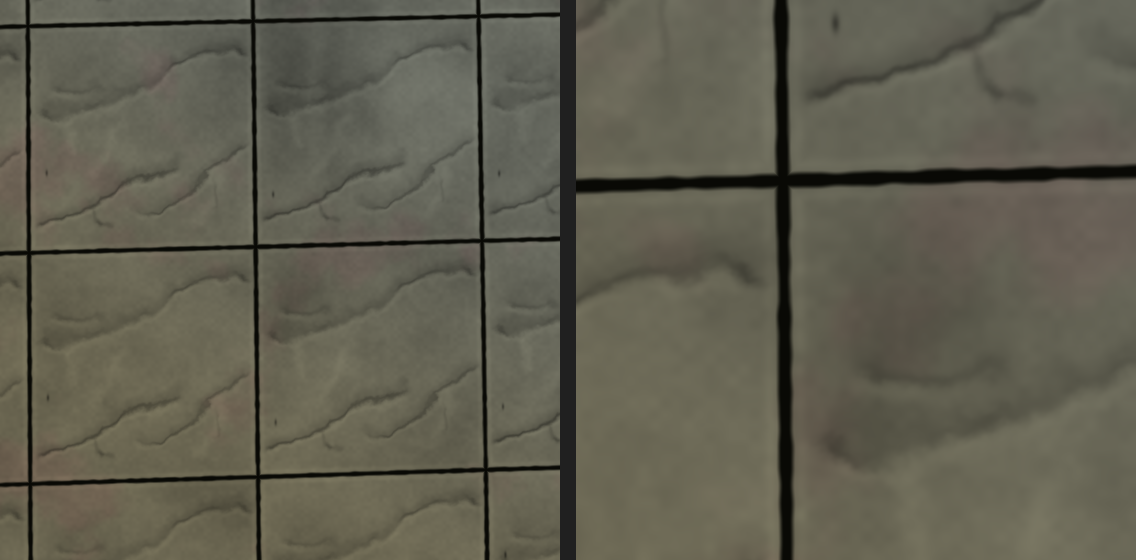
Left: the whole. Right: its middle third, enlarged.
A WebGL 1 fragment shader for this texture:

```glsl
precision highp float;
// Square olive-grey marble tiles with repeated veins, thin black grout and faint stains.

uniform vec2 u_resolution;

const vec3 STONE = vec3(0.395, 0.385, 0.325);
const vec3 GROUT = vec3(0.035, 0.037, 0.020);
const vec3 COOL_TINT = vec3(0.97, 1.02, 1.10);
const vec3 WARM_TINT = vec3(1.02, 1.00, 0.94);
const vec3 RUST_TINT = vec3(1.03, 0.95, 0.99);
const vec2 GRID_ORIGIN = vec2(0.0547, 0.134);   // first grout crossing
const vec2 GRID_PITCH = vec2(0.4077, 0.409);    // tile size on the canvas
const vec2 GRID_TILT = vec2(-0.0052, 0.031);    // lean of the first lines
const vec2 GRID_TAPER = vec2(-0.0054, -0.0045); // change of lean per line
const float GRID_BOW = 0.01;
const float GROUT_HALF = 0.0038;
const float GROUT_SOFT = 0.0016;
const float VEIN_DEPTH = 0.19;
const float CLOUD_DEPTH = 0.30;
const float GRAIN_DEPTH = 0.05;
const float STAIN_DEPTH = 0.15;

float hash(vec2 p) {
  return fract(sin(dot(p, vec2(127.1, 311.7))) * 43758.5453);
}

float noise(vec2 p) {
  vec2 i = floor(p), f = fract(p);
  f = f * f * (3.0 - 2.0 * f);
  return mix(mix(hash(i), hash(i + vec2(1.0, 0.0)), f.x),
             mix(hash(i + vec2(0.0, 1.0)), hash(i + vec2(1.0, 1.0)), f.x), f.y);
}

float fbm(vec2 p) {
  float sum = 0.0, gain = 0.5;
  for (int i = 0; i < 5; i++) {
    sum += gain * noise(p);
    p = mat2(1.6, 1.2, -1.2, 1.6) * p + 7.3;
    gain *= 0.5;
  }
  return sum;
}

float bump(float d, float width) {
  return exp(-d * d / (width * width));
}

float blob(vec2 p, vec2 center, vec2 size) {
  vec2 d = (p - center) / size;
  return exp(-dot(d, d));
}

// Fades in after a and out before b.
float span(float x, float a, float b) {
  return smoothstep(a, a + 0.06, x) * (1.0 - smoothstep(b - 0.06, b, x));
}

// S-curved vein: dark core, shadow above, pale edge below.
float vein(vec2 q, vec2 ends, vec2 heights, vec2 bend, float width) {
  float d = q.y - mix(heights.x, heights.y, smoothstep(bend.x, bend.y, q.x));
  float patchy = smoothstep(0.25, 0.65, noise(q * vec2(11.0, 7.0) + heights * 40.0));
  float shadow = 0.55 * bump(d - width * 1.6, width * 2.6);
  float glow = 0.40 * bump(d + width * 2.2, width * 1.2);
  return span(q.x, ends.x, ends.y)
       * (bump(d, width) * (0.3 + 0.9 * patchy) + shadow - glow);
}

// Short upright crack or pale streak.
float streak(vec2 q, vec2 foot, vec2 reach, float width) {
  float t = clamp(dot(q - foot, reach) / dot(reach, reach), 0.0, 1.0);
  return bump(length(q - foot - reach * t), width);
}

float marbleVeins(vec2 tile) {
  vec2 warp = vec2(fbm(tile * 9.0), fbm(tile * 9.0 + 31.0)) - 0.48;
  vec2 q = tile + warp * vec2(0.09, 0.10);
  float dark = vein(q, vec2(0.03, 0.98), vec2(0.615, 0.86), vec2(0.22, 0.86), 0.013);
  dark += 0.6 * vein(q, vec2(0.08, 0.36), vec2(0.75, 0.69), vec2(0.08, 0.24), 0.015);
  dark += 1.1 * vein(q, vec2(0.00, 0.70), vec2(0.12, 0.36), vec2(0.00, 0.70), 0.013);
  dark += 0.8 * vein(q, vec2(0.45, 0.99), vec2(0.16, 0.46), vec2(0.50, 1.05), 0.011);
  dark += 0.7 * streak(q, vec2(0.30, 0.11), vec2(-0.01, 0.08), 0.012);
  dark += 0.7 * streak(q, vec2(0.30, 0.11), vec2(0.06, -0.01), 0.014);
  dark += 0.5 * streak(q, vec2(0.81, 0.18), vec2(0.0, 0.10), 0.012);
  dark += 0.6 * blob(q, vec2(0.35, 0.34), vec2(0.06, 0.07));
  dark += 0.5 * blob(q, vec2(0.16, 0.79), vec2(0.13, 0.09));
  dark -= 0.4 * streak(q, vec2(0.29, 0.35), vec2(0.11, 0.23), 0.022);
  dark -= 0.4 * streak(q, vec2(0.21, 0.46), vec2(-0.05, 0.11), 0.020);
  dark -= 0.4 * streak(q, vec2(0.75, 0.10), vec2(0.10, 0.22), 0.030);
  return dark;
}

void main() {
  vec2 p = gl_FragCoord.xy / u_resolution;
  float pixel = 1.0 / min(u_resolution.x, u_resolution.y);

  // Slightly skewed tile grid
  vec2 pitch = GRID_PITCH + GRID_TAPER * p.yx;
  vec2 grid = (p - GRID_ORIGIN - GRID_TILT * p.yx) / pitch;
  grid.y -= GRID_BOW * grid.y * (2.0 - grid.y);
  vec2 id = floor(grid), tile = fract(grid);
  float pick = hash(id + 3.7);

  // Stone: shared veins, separate clouds and tone for each tile
  float tone = 0.05 * (pick - 0.5);
  tone -= VEIN_DEPTH * (0.85 + 0.3 * pick) * marbleVeins(tile);
  tone += CLOUD_DEPTH * (fbm(tile * vec2(2.6, 3.6) + 5.0) - 0.46);
  tone += 0.6 * CLOUD_DEPTH * (fbm(p * 5.0 + id * 9.0) - 0.48);
  tone += GRAIN_DEPTH * (noise(p * 150.0) + noise(p * 75.0) - 1.0);
  vec2 fleckAt = vec2(0.08, 0.2 + 0.45 * hash(id + 8.1));
  tone -= 0.4 * blob(tile, fleckAt, vec2(0.006, 0.014));

  // Vertical stains and broad shading across the floor
  float run = smoothstep(0.45, 0.95, p.y) * span(p.x, 0.44, 0.70);
  tone -= STAIN_DEPTH * run * (0.3 + 1.1 * noise(vec2(p.x * 32.0, p.y * 2.5)));
  tone -= 0.12 * blob(p, vec2(0.53, 0.47), vec2(0.08, 0.09));
  tone -= 0.10 * blob(p, vec2(0.42, 0.83), vec2(0.06, 0.10));
  tone += 0.10 * blob(p, vec2(0.76, 0.84), vec2(0.11, 0.16));
  vec3 color = STONE * (1.0 + tone);
  color *= mix(WARM_TINT, COOL_TINT, smoothstep(0.3, 1.4, p.x * 0.6 + p.y));
  color *= mix(vec3(1.0), RUST_TINT, smoothstep(0.58, 0.75, fbm(p * 7.0 + 17.0)));

  // Pale tile rim and grout with a ragged edge
  vec2 gap = min(tile, 1.0 - tile) * pitch;
  float edge = min(gap.x, gap.y) + 0.0016 * (noise(p * 90.0) - 0.5);
  color *= 1.0 + 0.07 * bump(edge - 0.009, 0.004);
  float soft = GROUT_SOFT + 0.5 * pixel;
  float joint = 1.0 - smoothstep(GROUT_HALF - soft, GROUT_HALF + soft, edge);
  gl_FragColor = vec4(mix(color, GROUT, joint), 1.0);
}
```
